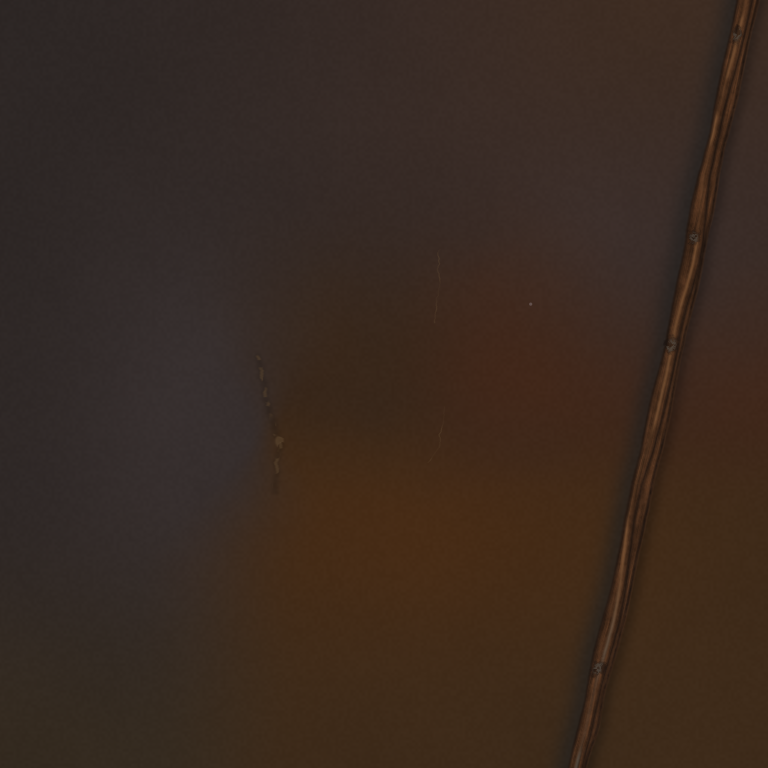
Reproduce this texture procedurally as a Shadertoy shader.

```glsl
// Dark rust-stained panel with soft hazy patches, hairline cracks and a slanted raised seam.

const vec3 SHADE     = vec3(0.176, 0.150, 0.143);
const vec3 UMBER     = vec3(0.225, 0.170, 0.148);
const vec3 OLIVE     = vec3(0.203, 0.164, 0.122);
const vec3 HAZE      = vec3(0.220, 0.190, 0.188);
const vec3 RUST_DARK = vec3(0.216, 0.149, 0.099);
const vec3 RUST_RED  = vec3(0.252, 0.151, 0.098);
const vec3 RUST_GOLD = vec3(0.272, 0.167, 0.083);
const vec3 RUST_BASE = vec3(0.238, 0.165, 0.100);
const vec3 SEAM_BODY = vec3(0.270, 0.170, 0.105);
const vec3 SEAM_LIT  = vec3(0.470, 0.320, 0.200);
const vec3 SEAM_GREY = vec3(0.330, 0.300, 0.265);
const vec3 SEAM_DARK = vec3(0.095, 0.065, 0.052);
const vec3 SHADOW    = vec3(0.130, 0.125, 0.120);
const vec3 CRACK     = vec3(0.370, 0.285, 0.190);
const float SEAM_HALF_WIDTH = 0.014;
const float GRAIN = 0.012;

float hash(vec2 p) {
    vec3 q = fract(p.xyx * 0.1031);
    q += dot(q, q.yzx + 33.33);
    return fract((q.x + q.y) * q.z);
}

float noise(vec2 p) {
    vec2 i = floor(p), f = fract(p);
    f = f * f * (3.0 - 2.0 * f);
    return mix(mix(hash(i), hash(i + vec2(1, 0)), f.x),
               mix(hash(i + vec2(0, 1)), hash(i + vec2(1, 1)), f.x), f.y);
}

float fbm(vec2 p) {
    float sum = 0.0, amp = 0.5;
    for (int i = 0; i < 4; i++) {
        sum += amp * noise(p);
        p = p * 2.03 + 17.1;
        amp *= 0.5;
    }
    return sum;
}

float glow(vec2 p, vec2 centre, vec2 radius) {
    vec2 d = (p - centre) / radius;
    return exp(-dot(d, d));
}

float segment(vec2 p, vec2 a, vec2 b) {
    vec2 ab = b - a;
    return length(p - a - ab * clamp(dot(p - a, ab) / dot(ab, ab), 0.0, 1.0));
}

float line(float d, float width, float px) {
    return 1.0 - smoothstep(width - px, width + px, d);
}

vec3 panel(vec2 p) {
    vec3 col = mix(SHADE, UMBER, smoothstep(0.0, 0.75, p.x));
    col = mix(col, OLIVE, 1.0 - smoothstep(0.0, 0.38, p.y));
    col = mix(col, HAZE, 0.9 * glow(p, vec2(0.24, 0.48), vec2(0.16, 0.24)));
    col = mix(col, vec3(0.232, 0.182, 0.168), 0.85 * glow(p, vec2(0.81, 0.70), vec2(0.15, 0.15)));
    col = mix(col, vec3(0.245, 0.175, 0.130), 0.8 * glow(p, vec2(0.87, 1.0), vec2(0.24, 0.18)));

    // Rust stain: crisp along part of its left side, diffuse elsewhere
    float wobble = fbm(p * 7.0) - 0.47;
    float crisp = glow(p, vec2(p.x, 0.44), vec2(1.0, 0.09));
    float left = mix(0.350, 0.285, 1.0 - smoothstep(0.24, 0.40, p.y)) + 0.05 * wobble;
    float soft = mix(0.12, 0.025, crisp);
    float top = 0.63 - 0.09 * smoothstep(0.62, 0.85, p.x) + 0.09 * wobble;
    float stain = smoothstep(left - soft, left + soft, p.x)
                * (1.0 - smoothstep(top - 0.14, top + 0.16, p.y));
    float gold = glow(p, vec2(0.55, 0.31), vec2(0.34, 0.16));
    vec3 rust = mix(RUST_BASE, RUST_GOLD, gold);
    rust = mix(rust, RUST_DARK, smoothstep(0.36, 0.50, p.y + 0.12 * wobble));
    rust = mix(rust, RUST_RED, smoothstep(0.48, 0.66, p.x) * smoothstep(0.30, 0.52, p.y));
    return mix(col, rust, stain) * (1.0 + 0.08 * wobble);
}

vec3 addCracks(vec3 col, vec2 p, float px) {
    vec2 q = p + vec2(0.012 * (fbm(p.yy * 60.0) - 0.47), 0.0);
    float d = min(segment(q, vec2(0.574, 0.675), vec2(0.565, 0.580)),
                  min(segment(q, vec2(0.579, 0.470), vec2(0.573, 0.425)),
                      segment(q, vec2(0.573, 0.425), vec2(0.560, 0.398))));
    float e = min(segment(q, vec2(0.337, 0.535), vec2(0.350, 0.465)),
                  min(segment(q, vec2(0.350, 0.465), vec2(0.364, 0.425)),
                      segment(q, vec2(0.364, 0.425), vec2(0.358, 0.360))));
    float broken = smoothstep(0.35, 0.75, noise(p * 80.0));
    float flake = smoothstep(0.45, 0.75, noise(p * 150.0));
    col *= 1.0 - 0.12 * line(e, 0.004, 0.004);
    col = mix(col, CRACK, 0.38 * line(d, 0.0008, px) * (0.3 + 0.7 * broken));
    col = mix(col, CRACK, 0.45 * line(e, 0.0022, px + 0.001) * flake);
    float chip = length((p - vec2(0.364, 0.426)) * vec2(1.0, 0.7));
    col = mix(col, CRACK, 0.55 * line(chip + 0.004 * (flake - 0.5), 0.0035, px + 0.001));
    return mix(col, HAZE * 2.0, 0.7 * line(length(p - vec2(0.691, 0.604)), 0.0020, px));
}

vec3 addSeam(vec3 col, vec2 p, float px) {
    float centre = 0.754 + 0.230 * p.y - 0.012 * p.y * p.y + 0.008 * (fbm(p.yy * 8.0) - 0.47);
    float x = p.x - centre;
    float w = SEAM_HALF_WIDTH * (0.85 + 0.3 * noise(p.yy * 11.0));
    col = mix(col, SHADOW, 0.65 * exp(-pow((x + w) / 0.020, 2.0)));
    col *= 1.0 - 0.22 * exp(-pow((x - w) / 0.012, 2.0));

    // Long fibres run with the seam; pale ridge to the left, dark lip to the right
    float fibre = fbm(vec2(x * 330.0, p.y * 16.0));
    float grit = fbm(p * 150.0);
    vec3 strip = SEAM_BODY * (0.45 + 0.85 * fibre + 0.3 * grit);
    float ridge = w * (0.9 * noise(p.yy * 6.0 + 4.0) - 0.75);
    float pale = 0.25 + 0.75 * smoothstep(0.3, 0.65, noise(vec2(p.y * 24.0, 3.0)));
    float low = 1.0 - smoothstep(0.10, 0.28, p.y);
    vec3 lit = mix(SEAM_LIT, SEAM_GREY, low);
    strip = mix(strip, lit, 0.75 * line(abs(x - ridge), 0.0020, px + 0.0012) * pale);
    strip = mix(strip, SEAM_DARK, 0.8 * line(abs(x - ridge - 0.008), 0.0016, px + 0.002));
    strip = mix(strip, SEAM_DARK, 0.7 * line(abs(x - 0.85 * w), 0.0020, px + 0.001) * (0.4 + grit));
    strip = mix(strip, SEAM_DARK, 0.75 * (1.0 - smoothstep(-w, -0.6 * w, x)));
    col = mix(col, strip, line(abs(x), w, px + 0.0012));

    // Rough joints along the seam
    for (int i = 0; i < 4; i++) {
        float k = float(i);
        float y = 0.130 + 0.420 * k - 0.140 * k * (k - 1.0) + 0.0675 * k * (k - 1.0) * (k - 2.0);
        vec2 q = vec2(x + 0.004, p.y - y);
        float r = length(q * vec2(1.0, 0.8)) + 0.014 * (grit - 0.47);
        float size = 0.008 + 0.003 * hash(vec2(k, 5.0));
        col = mix(col, SEAM_DARK, 0.55 * line(r, size, 0.003));
        col = mix(col, SEAM_GREY, 0.65 * line(abs(r - 0.6 * size), 0.0018, 0.0015) * smoothstep(0.35, 0.6, grit));
    }
    return col;
}

void mainImage(out vec4 fragColor, in vec2 fragCoord) {
    vec2 p = fragCoord / iResolution.xy;
    float px = 0.75 / iResolution.y;
    vec3 col = panel(p);
    col = addCracks(col, p, px);
    col = addSeam(col, p, px);
    col += GRAIN * (noise(p * 260.0) - 0.5);
    fragColor = vec4(clamp(col, 0.0, 1.0), 1.0);
}
```
